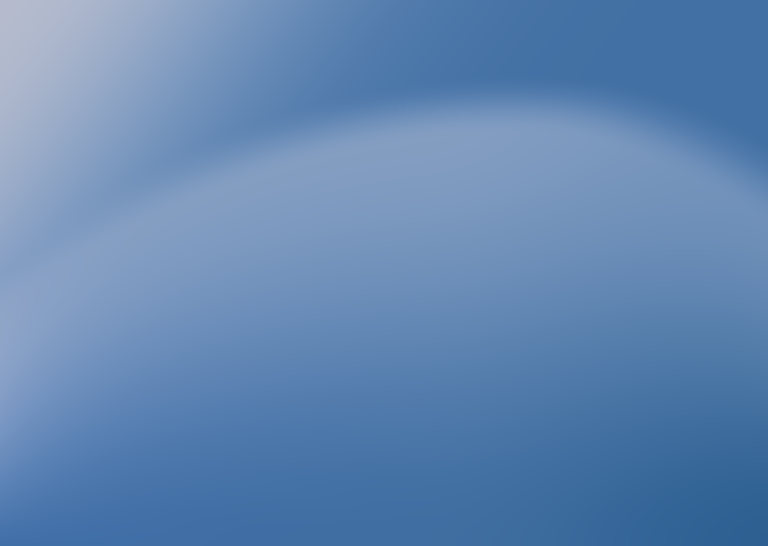
Write a Shadertoy shader that draws this background.

```glsl
// Soft blue gradient with a pale glow at the upper left and a broad curved veil of light.

// Height of the veil's upper rim, measured down from the top
float rimDepth(float x) {
    float offset = x - 0.68;
    float curvature = mix(0.68, 1.4, smoothstep(-0.1, 0.2, offset));
    return 0.19 + curvature * offset * offset;
}

// Open sky: a diagonal falloff from the upper left corner
float skyLight(float x, float depth) {
    float diagonal = (x + 0.55 * depth) / 0.38;
    return 0.26 + 0.45 * exp(-diagonal * diagonal);
}

// Veil: bright under the rim, fading towards the bottom
float veilLight(float x, float depth, float rim) {
    float fall = clamp((depth - rim) / (1.0 - rim), 0.0, 1.0);
    float light = mix(0.52, 0.25, smoothstep(0.0, 1.0, fall));
    light += 0.45 * exp(-10.0 * x) * fall * (1.0 - fall);
    return light - 0.075 * smoothstep(0.55, 1.05, x);
}

// Deep blue through steel blue to pale lavender
vec3 blueTone(float light) {
    return vec3(light,
                0.225 + light * (0.88 - 0.23 * light),
                0.460 + light * (0.82 - 0.47 * light));
}

void mainImage(out vec4 fragColor, in vec2 fragCoord) {
    vec2 uv = fragCoord / iResolution.xy;
    float depth = 1.0 - uv.y;
    float rim = rimDepth(uv.x);

    // Blend across the soft rim, which widens at the right
    float softness = 0.055 + 0.025 * smoothstep(0.7, 1.0, uv.x);
    float veil = smoothstep(-softness, softness, depth - rim);
    float light = mix(skyLight(uv.x, depth), veilLight(uv.x, depth, rim), veil);

    // Purer blue at the lower left, greyer at the right
    vec3 color = blueTone(light);
    color.b += 0.04 * (0.5 - uv.x) * smoothstep(0.2, 0.9, depth);

    fragColor = vec4(color, 1.0);
}
```
